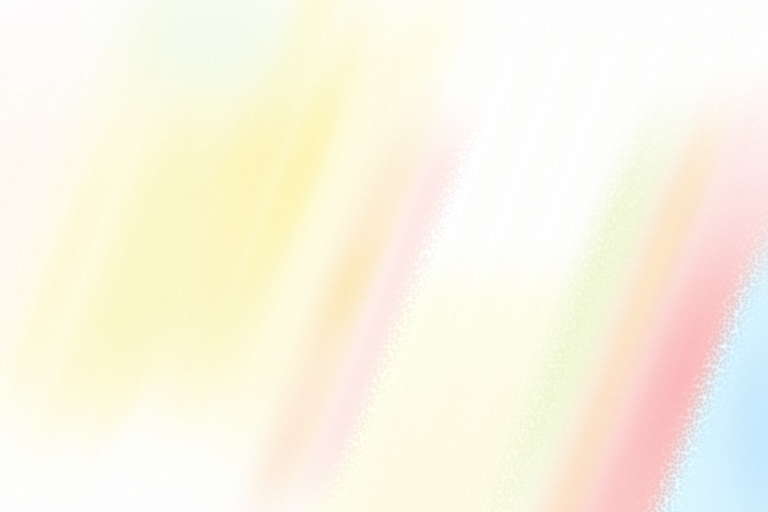
Write a Shadertoy shader that draws this background.

```glsl
// Pale slanted ribbons of yellow, peach, rose and sky blue on white.
// Each ribbon is a soft band along a sheared axis, faded by height;
// cellular noise frosts the borders and layered sines add faint streaks.

// Soft window: 1 between lo and hi, blurred by soft at both ends.
float band(float v, float lo, float hi, float soft) {
    return smoothstep(lo - soft, lo + soft, v) * (1.0 - smoothstep(hi - soft, hi + soft, v));
}

// Round glow with separate radii.
float glow(vec2 p, vec2 center, vec2 radius) {
    vec2 d = (p - center) / radius;
    return exp(-dot(d, d));
}

vec2 hash2(vec2 cell) {
    vec2 h = vec2(dot(cell, vec2(127.1, 311.7)), dot(cell, vec2(269.5, 183.3)));
    return fract(sin(h) * 43758.5);
}

// Distance to the nearest scattered point.
float cellular(vec2 p) {
    vec2 cell = floor(p), local = fract(p);
    float nearest = 2.0;
    for (int j = -1; j <= 1; j++)
        for (int i = -1; i <= 1; i++) {
            vec2 offset = vec2(i, j);
            nearest = min(nearest, length(offset + hash2(cell + offset) - local));
        }
    return nearest;
}

void mainImage(out vec4 fragColor, in vec2 fragCoord) {
    vec2 p = fragCoord / iResolution.y;
    p.x += 0.5 * (1.5 - iResolution.x / iResolution.y);
    float y = p.y;

    // Sheared axis: constant along the slanted ribbons
    float frost = cellular(p * 130.0) - 0.45;
    float s = p.x - 0.38 * y;
    vec2 q = vec2(s, y);
    float rough = s + 0.012 * frost;
    float streak = 0.6 * sin(s * 67.0 + 1.0) + 0.4 * sin(s * 131.0 + 3.0 * y);
    float ragged = y + 0.025 * sin(s * 19.0) + 0.012 * sin(s * 47.0 + 1.0);

    vec3 col = vec3(0.995, 0.995, 0.992);

    // Warm cream wash at the left and the centre
    col = mix(col, vec3(0.995, 0.972, 0.935), 0.8 * band(s, -0.6, -0.1, 0.06) * band(y, 0.28, 0.86, 0.14));
    col = mix(col, vec3(0.995, 0.985, 0.89), band(s, -0.12, 0.53, 0.08) * band(ragged, 0.17, 1.0, 0.14));
    col = mix(col, vec3(0.992, 0.992, 0.915), 0.95 * band(s, 0.60, 1.0, 0.05) * (1.0 - smoothstep(0.36, 0.56, y)));
    col = mix(col, vec3(0.995, 0.975, 0.875), 0.6 * band(s, 0.68, 1.0, 0.10) * (1.0 - smoothstep(0.05, 0.5, y)));

    // Broad yellow ribbons
    float yellowFade = band(ragged, 0.27, 0.80, 0.16);
    col = mix(col, vec3(0.985, 0.965, 0.765), (0.83 + 0.09 * streak) * band(s, 0.02, 0.36, 0.07) * yellowFade);
    col = mix(col, vec3(0.99, 0.965, 0.80), 0.5 * band(s, -0.09, -0.03, 0.03) * band(y, 0.3, 0.68, 0.15));
    col = mix(col, vec3(0.995, 0.955, 0.67), 0.65 * glow(q, vec2(0.335, 0.66), vec2(0.045, 0.20)));
    col = mix(col, vec3(0.995, 0.955, 0.70), 0.55 * glow(q, vec2(0.235, 0.70), vec2(0.06, 0.14)));
    col = mix(col, vec3(0.995, 0.96, 0.74), 0.45 * glow(q, vec2(0.26, 0.53), vec2(0.045, 0.12)));
    col = mix(col, vec3(0.995, 0.98, 0.80), 0.6 * band(s, 0.21, 0.28, 0.03) * smoothstep(0.70, 0.9, y));
    col = mix(col, vec3(0.995, 0.985, 0.87), 0.35 * band(s, 0.285, 0.295, 0.012) * band(y, 0.4, 0.9, 0.1));

    // Mint and blush near the upper left
    col = mix(col, vec3(0.935, 0.98, 0.935), 0.7 * glow(p, vec2(0.41, 0.93), vec2(0.17, 0.13)));
    col = mix(col, vec3(0.995, 0.98, 0.98), 0.7 * glow(p, vec2(0.08, 0.92), vec2(0.10, 0.12)));

    // Central peach and rose ribbons
    float centerFade = band(y, 0.06, 0.72, 0.10);
    col = mix(col, vec3(0.99, 0.93, 0.83), 0.9 * band(s, 0.465, 0.58, 0.045) * band(y, 0.04, 0.74, 0.13));
    col = mix(col, vec3(0.99, 0.905, 0.70), 0.65 * glow(q, vec2(0.51, 0.44), vec2(0.04, 0.10)));
    col = mix(col, vec3(0.99, 0.90, 0.86), 0.45 * glow(q, vec2(0.515, 0.14), vec2(0.035, 0.13)));
    col = mix(col, vec3(0.993, 0.918, 0.905), band(rough, 0.565, 0.635, 0.03) * centerFade);

    // Right side: green, peach and red ribbons
    float upperFade = 1.0 - smoothstep(0.55, 0.90, y);
    col = mix(col, vec3(0.945, 0.97, 0.84), 0.95 * band(rough, 0.95, 1.06, 0.045) * upperFade * smoothstep(-0.25, 0.3, y));
    col = mix(col, vec3(0.985, 0.885, 0.79), band(s, 1.055, 1.17, 0.05) * upperFade);
    col = mix(col, vec3(0.99, 0.93, 0.77), 0.6 * band(s, 1.085, 1.115, 0.03) * band(y, 0.35, 0.70, 0.16));
    col = mix(col, vec3(0.99, 0.905, 0.90), band(s, 1.15, 1.6, 0.04) * (1.0 - smoothstep(0.60, 0.92, y)));
    float redFade = 1.0 - smoothstep(0.30, 0.68, y);
    col = mix(col, vec3(0.985, 0.795, 0.79), band(s, 1.145, 1.4, 0.05) * redFade);
    col = mix(col, vec3(0.98, 0.70, 0.72), 0.65 * glow(q, vec2(1.23, 0.25), vec2(0.045, 0.22)));

    // Sky blue corner behind a frosted border
    float sky = smoothstep(1.252, 1.318, rough) * (1.0 - smoothstep(0.40, 0.64, y));
    vec3 blue = mix(vec3(0.865, 0.965, 0.995), vec3(0.78, 0.915, 0.995), glow(p, vec2(1.5, 0.15), vec2(0.10, 0.22)));
    col = mix(col, blue, sky);

    // Frosted sparkle along the two borders, faint streaks and grain elsewhere
    float border = exp(-pow((s - 1.29) / 0.03, 2.0)) * (1.0 - smoothstep(0.4, 0.66, y));
    border += 0.4 * exp(-pow((s - 0.645) / 0.02, 2.0)) * centerFade;
    border += 0.3 * exp(-pow((s - 0.97) / 0.04, 2.0)) * upperFade;
    col += frost * (0.12 * border + 0.012);
    col += vec3(0.1, 0.4, 1.0) * 0.006 * streak * band(y, 0.1, 0.9, 0.1);

    fragColor = vec4(clamp(col, 0.0, 1.0), 1.0);
}
```
